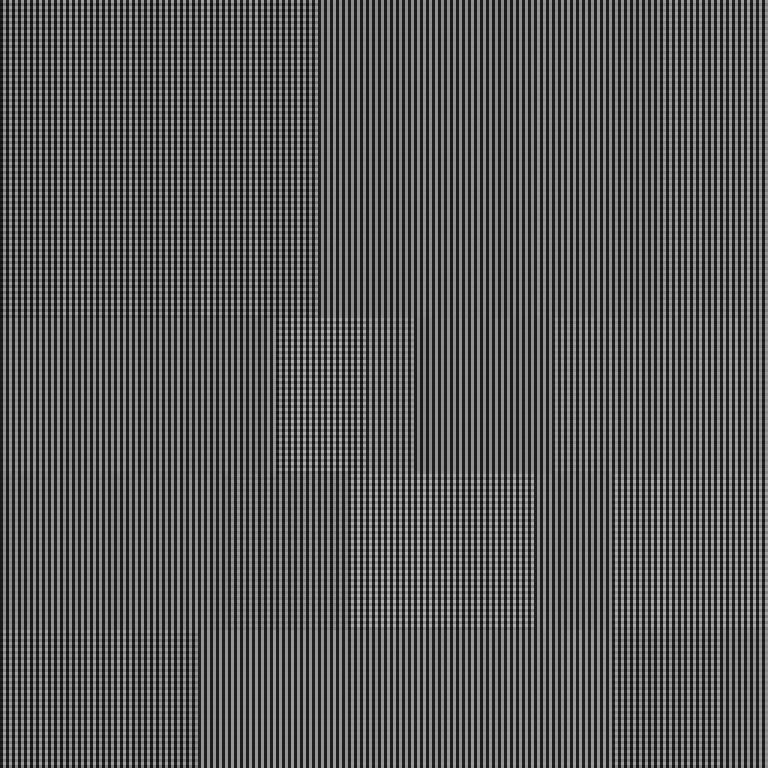
This pattern is drawn by a Shadertoy shader. Its source:

```glsl
// Fine grey vertical ribs, 128 across, cross-woven by 128 rows in rectangular patches.

float hash(vec2 p) {
    return fract(sin(dot(p, vec2(127.1, 311.7))) * 43758.5453);
}

// Antialiased coverage of the second half of each unit period
float halfStripe(float x, float pixel) {
    float inside = 0.25 - abs(fract(x) - 0.75);
    float wrapped = 0.25 - abs(fract(x) + 0.25);
    return clamp(max(inside, wrapped) / pixel + 0.5, 0.0, 1.0);
}

// Patch borders in each band, left to right
const vec4 borders[4] = vec4[4](
    vec4(0.42, 0.70, 0.80, 0.86),
    vec4(0.36, 0.48, 0.54, 0.72),
    vec4(0.30, 0.46, 0.70, 0.80),
    vec4(0.26, 0.46, 0.80, 0.94));

// Cross-weave strength: leftmost patch, then after each border
const float firstWeave[4] = float[4](0.85, 0.3, 0.25, 0.7);
const vec4 weaves[4] = vec4[4](
    vec4(0.1, 0.15, 0.25, 0.45),
    vec4(1.0, 0.5, 0.05, 0.35),
    vec4(0.4, 0.9, 0.15, 0.7),
    vec4(0.05, 0.15, 0.65, 0.3));

void mainImage(out vec4 fragColor, in vec2 fragCoord) {
    vec2 grid = fragCoord / iResolution.xy * 128.0;
    vec2 pixel = 128.0 / iResolution.xy;
    vec2 cell = floor(grid);

    // Find the patch: one tall band on top, three shorter ones below
    int band = clamp(int(ceil((75.0 - cell.y) / 26.0)), 0, 3);
    float weave = firstWeave[band];
    float patchId = 0.0;
    for (int i = 0; i < 4; i++) {
        if (cell.x >= floor(borders[band][i] * 128.0)) {
            weave = weaves[band][i];
            patchId = float(i + 1);
        }
    }

    // Ribs and rows
    float rib = halfStripe(grid.x, pixel.x);
    float row = halfStripe(grid.y, pixel.y);
    float crossing = mix(-1.0, 1.0, row) * weave;

    // Slight unevenness between patches and between ribs
    float tone = (hash(vec2(patchId, float(band))) - 0.5) * 0.05;
    tone += (hash(vec2(cell.x, float(band) + 9.0)) - 0.5) * 0.04;

    float gap = 0.115 + 0.04 * crossing + 0.3 * tone;
    float thread = 0.575 + 0.09 * crossing + tone;
    fragColor = vec4(vec3(mix(gap, thread, rib)), 1.0);
}
```
